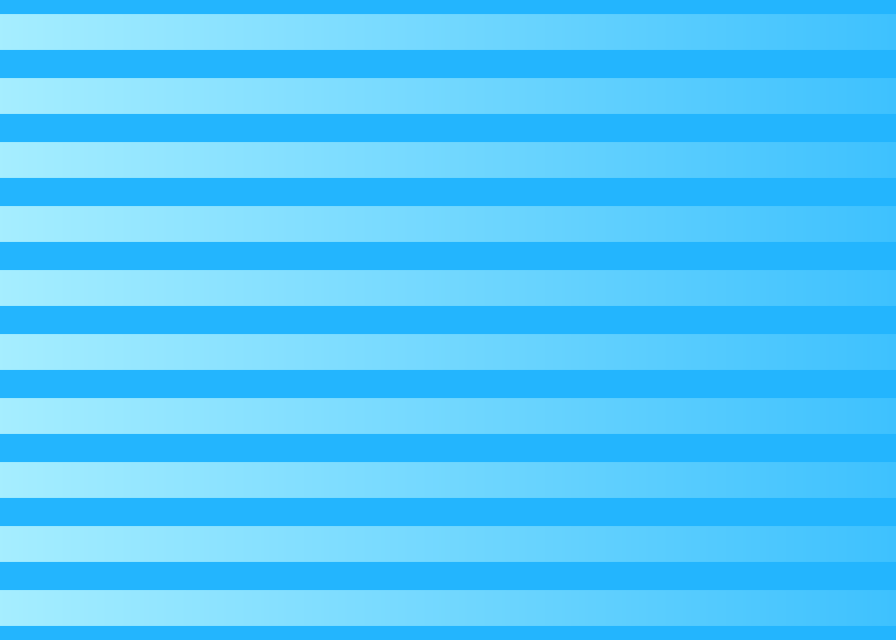
Write a WebGL 1 fragment shader that draws this pattern.

```glsl
precision mediump float;
// Ten horizontal stripes fading from pale cyan to sky blue over a flat blue ground.

uniform vec2 u_resolution;

// Coverage of a centred band in each of the repeats along y.
float stripes(float y, float repeats, float width) {
  float edgeDistance = abs(fract(y * repeats) - 0.5) - 0.5 * width;
  float pixel = repeats / u_resolution.y;
  return 1.0 - smoothstep(-0.6 * pixel, 0.6 * pixel, edgeDistance);
}

void main() {
  vec2 uv = gl_FragCoord.xy / u_resolution;

  vec3 ground = vec3(0.137, 0.708, 0.995);
  vec3 stripeColor = mix(vec3(0.650, 0.932, 1.0), vec3(0.242, 0.757, 0.996), uv.x);

  gl_FragColor = vec4(mix(ground, stripeColor, stripes(uv.y, 10.0, 0.56)), 1.0);
}
```
